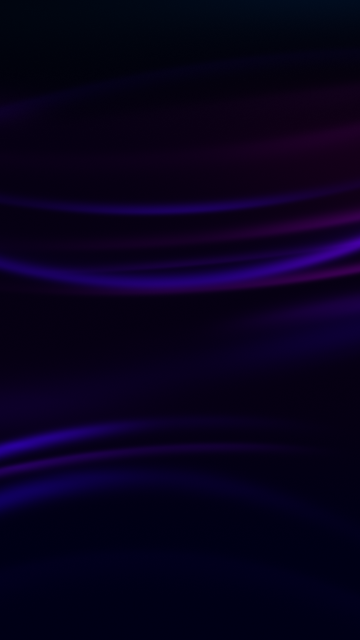
Reproduce this background procedurally as a WebGL 2 fragment shader.

```glsl
#version 300 es
precision highp float;
// Dark night backdrop with soft violet and blue light ribbons sweeping across it.
uniform vec2 u_resolution;
out vec4 fragColor;

const vec3 BLUE = vec3(0.13, 0.0, 0.48);
const vec3 INDIGO = vec3(0.06, 0.0, 0.30);
const vec3 VIOLET = vec3(0.26, 0.0, 0.56);
const vec3 MAGENTA = vec3(0.23, 0.0, 0.28);

// Sine-free hash
float hash(vec2 p) {
    vec3 q = fract(vec3(p.xyx) * 0.1031);
    q += dot(q, q.yzx + 33.33);
    return fract((q.x + q.y) * q.z);
}

float valueNoise(vec2 p) {
    vec2 cell = floor(p), f = fract(p);
    f = f * f * (3.0 - 2.0 * f);
    float low = mix(hash(cell), hash(cell + vec2(1, 0)), f.x);
    float high = mix(hash(cell + vec2(0, 1)), hash(cell + vec2(1, 1)), f.x);
    return mix(low, high, f.y);
}

// Parabola through heights given at the left, middle and right
float arc(float x, vec3 heights) {
    return dot(heights, vec3((1.0 - x) * (1.0 - 2.0 * x), 4.0 * x * (1.0 - x), x * (2.0 * x - 1.0)));
}

// Smooth strength from left through middle to right
float fade(float x, vec3 levels) {
    float first = mix(levels.x, levels.y, smoothstep(0.0, 0.5, x));
    return mix(first, levels.z, smoothstep(0.5, 1.0, x));
}

// Ribbon of light along an arc; spread holds the softness below and above it
float ribbon(vec2 p, vec3 heights, vec2 spread, vec3 levels) {
    float d = p.y - arc(p.x, heights);
    float s = d < 0.0 ? spread.x : spread.y;
    return exp(-d * d / (s * s)) * fade(p.x, levels);
}

float glow(vec2 p, vec2 center, vec2 radius) {
    vec2 d = (p - center) / radius;
    return exp(-dot(d, d));
}

vec3 backdrop(vec2 p) {
    vec3 color = mix(vec3(0.0, 0.0, 0.085), vec3(0.022, 0.0, 0.072), smoothstep(0.12, 0.4, p.y));
    color = mix(color, vec3(0.004, 0.004, 0.045), smoothstep(0.76, 0.9, p.y));
    color += vec3(0.0, 0.045, 0.08) * glow(p, vec2(0.95, 1.02), vec2(0.55, 0.06));
    color += vec3(0.0, 0.015, 0.015) * glow(p, vec2(0.2, 0.98), vec2(0.6, 0.07));
    color += vec3(0.055, 0.0, 0.025) * glow(p, vec2(1.05, 0.76), vec2(0.5, 0.11));
    color += vec3(0.025, 0.0, 0.04) * glow(p, vec2(0.0, 0.825), vec2(0.12, 0.03));
    color += vec3(0.02, 0.0, 0.05) * glow(p, vec2(0.0, 0.36), vec2(0.4, 0.05));
    return color;
}

// Faint ribbons in the upper sky
vec3 upperRibbons(vec2 p) {
    vec3 color = INDIGO * ribbon(p, vec3(0.827, 0.890, 0.919), vec2(0.018, 0.008), vec3(0.18, 0.14, 0.12));
    color += MAGENTA * ribbon(p, vec3(0.79, 0.825, 0.862), vec2(0.025, 0.012), vec3(0.0, 0.05, 0.14));
    color += MAGENTA * ribbon(p, vec3(0.755, 0.756, 0.799), vec2(0.022, 0.012), vec3(0.06, 0.08, 0.22));
    color += BLUE * ribbon(p, vec3(0.687, 0.671, 0.711), vec2(0.006, 0.011), vec3(0.22, 0.58, 0.18));
    return color;
}

// Bright bundle that rises and gathers at the right
vec3 centralRibbons(vec2 p) {
    vec3 mainHeights = vec3(0.587, 0.5586, 0.618);
    vec3 color = mix(BLUE, VIOLET, smoothstep(0.55, 1.0, p.x))
        * ribbon(p, mainHeights, vec2(0.009, 0.013), vec3(0.52, 0.62, 0.82));
    color += INDIGO * ribbon(p, mainHeights, vec2(0.016, 0.035), vec3(0.16, 0.18, 0.35));
    color += VIOLET * ribbon(p, vec3(0.575, 0.586, 0.622), vec2(0.004, 0.009), vec3(0.0, 0.22, 0.16));
    color += MAGENTA * ribbon(p, vec3(0.615, 0.623, 0.661), vec2(0.008, 0.014), vec3(0.06, 0.24, 0.68));
    color += MAGENTA * ribbon(p, vec3(0.55, 0.546, 0.579), vec2(0.006, 0.011), vec3(0.08, 0.38, 0.85));
    return color;
}

// Broad veil at the right and brighter blades at the left
vec3 lowerRibbons(vec2 p) {
    vec3 color = INDIGO * ribbon(p, vec3(0.36, 0.421, 0.485), vec2(0.032, 0.035), vec3(0.12, 0.16, 0.46));
    color += VIOLET * ribbon(p, vec3(0.41, 0.475, 0.526), vec2(0.016, 0.018), vec3(0.0, 0.01, 0.30));
    color += BLUE * ribbon(p, vec3(0.297, 0.341, 0.322), vec2(0.013, 0.010), vec3(1.1, 0.16, 0.0));
    color += VIOLET * ribbon(p, vec3(0.264, 0.301, 0.290), vec2(0.010, 0.006), vec3(0.50, 0.24, 0.0));
    color += INDIGO * ribbon(p, vec3(0.219, 0.251, 0.167), vec2(0.020, 0.018), vec3(0.95, 0.28, 0.08));
    color += INDIGO * ribbon(p, vec3(0.10, 0.128, 0.06), vec2(0.035, 0.014), vec3(0.10, 0.09, 0.08));
    return color;
}

void main() {
    vec2 p = gl_FragCoord.xy / u_resolution;
    vec3 light = upperRibbons(p) + centralRibbons(p) + lowerRibbons(p);

    // Silky filaments that follow the sweep of the light
    float flow = p.y - arc(p.x, vec3(0.02, 0.0, 0.05));
    float silk = valueNoise(vec2(p.x * 2.0, flow * 90.0));
    vec3 color = backdrop(p) + light * mix(0.92, 1.06, silk);

    // Fine dither hides banding in the dark tones
    color += (hash(gl_FragCoord.xy) - 0.5) / 255.0;
    fragColor = vec4(clamp(color, 0.0, 1.0), 1.0);
}
```
